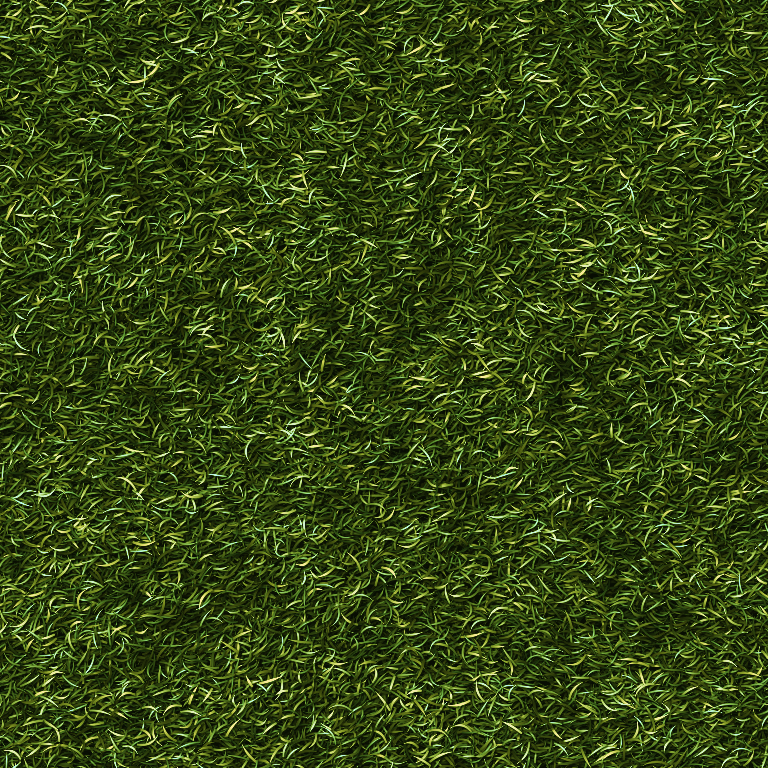
Give the GLSL for this texture, as a three.js fragment shader.

```glsl
// Dense lawn seen from above: layered, curved grass blades over dark soil.
varying vec2 vUv;

const int LAYERS = 12;             // blade layers, front to back
const float CELLS = 60.0;          // blades across the canvas, per layer
const float MIN_REACH = 0.0075;    // half length of a blade
const float MAX_REACH = 0.0155;
const float HALF_WIDTH = 0.0013;
const float EDGE = 0.0007;         // softness of blade edges
const float BEND = 0.45;
const float LEAN = 0.30;           // preferred direction, radians
const float SPREAD = 1.65;         // scatter around that direction
const float SHADOW = 0.45;
const float SHADOW_WIDTH = 0.0026;
const vec2 SHADOW_SHIFT = vec2(0.0009, -0.0012);
const float DIMMEST = 0.28;        // brightness range of single blades
const float BRIGHTEST = 1.24;
const float PI = 3.14159;

const vec3 SOIL = vec3(0.03, 0.05, 0.01);
const vec3 DEEP = vec3(0.15, 0.22, 0.04);
const vec3 LEAF = vec3(0.30, 0.42, 0.10);
const vec3 FRESH = vec3(0.47, 0.63, 0.19);
const vec3 PALE = vec3(0.69, 0.83, 0.42);
const vec3 GLINT = vec3(0.85, 0.94, 0.76);
const vec3 WARMTH = vec3(0.16, -0.02, -0.22);

vec4 hash4(vec2 p) {
  vec4 q = fract(p.xyxy * vec4(0.1031, 0.1030, 0.0973, 0.1099));
  q += dot(q, q.wzxy + 33.33);
  return fract((q.xxyz + q.yzzw) * q.zywx);
}

float cornerSlope(vec2 cell, vec2 offset) {
  float angle = 2.0 * PI * hash4(cell + 71.0).x;
  return dot(vec2(cos(angle), sin(angle)), offset);
}

float gradientNoise(vec2 p) {
  vec2 i = floor(p);
  vec2 f = p - i;
  vec2 u = f * f * f * (f * (f * 6.0 - 15.0) + 10.0);
  vec2 e = vec2(1.0, 0.0);
  float low = mix(cornerSlope(i, f), cornerSlope(i + e, f - e), u.x);
  float high = mix(cornerSlope(i + e.yx, f - e.yx), cornerSlope(i + 1.0, f - 1.0), u.x);
  return mix(low, high, u.y);
}

// Distance to a tapered, bent blade lying along x; y returns the place along it.
vec2 blade(vec2 p, float reach, float bend, float halfWidth) {
  float along = clamp(p.x / reach, -1.0, 1.0);
  p.y -= bend * reach * (along * along - 0.33);
  float taper = 1.0 - 0.75 * smoothstep(0.0, 1.0, along);
  float dist = length(vec2(p.x - along * reach, p.y)) - halfWidth * taper;
  return vec2(dist, along * 0.5 + 0.5);
}

vec3 grassRamp(float tone) {
  float t = clamp(tone, 0.0, 1.0) * 5.0;
  vec3 c = mix(SOIL, DEEP, clamp(t, 0.0, 1.0));
  c = mix(c, LEAF, clamp(t - 1.0, 0.0, 1.0));
  c = mix(c, FRESH, clamp(t - 2.0, 0.0, 1.0));
  c = mix(c, PALE, clamp(t - 3.0, 0.0, 1.0));
  return mix(c, GLINT, clamp(t - 4.0, 0.0, 1.0));
}

void main() {
  float flow = LEAN + 0.9 * gradientNoise(vUv * 3.0 + 5.0);
  float clump = 1.0 + 0.55 * gradientNoise(vUv * 24.0) + 0.30 * gradientNoise(vUv * 7.0 + 9.0);
  float tone = 0.0;
  float tint = 0.0;
  float light = 1.0;
  float visible = 1.0;

  for (int layer = 0; layer < LAYERS; layer++) {
    float level = float(layer);
    float height = 1.0 - level / float(LAYERS);
    vec2 grid = vUv * CELLS + fract(level * vec2(0.618, 0.377));
    vec2 home = floor(grid);

    for (int x = -1; x <= 1; x++) {
      for (int y = -1; y <= 1; y++) {
        // Random place, direction and shape of one blade
        vec2 cell = home + vec2(float(x), float(y));
        vec4 place = hash4(cell + level * 83.0 + 17.0);
        vec4 look = hash4(cell + level * 59.0 + 301.0);
        float angle = flow + SPREAD * (place.z + place.w - 1.0);
        angle += PI * step(0.5, fract(look.x * 13.0));
        vec2 axis = vec2(cos(angle), sin(angle));
        mat2 toBlade = mat2(axis.x, -axis.y, axis.y, axis.x);
        vec2 offset = (grid - cell - place.xy) / CELLS;
        float reach = mix(MIN_REACH, MAX_REACH, look.x);
        float bend = BEND * (look.y * 2.0 - 1.0);
        float halfWidth = HALF_WIDTH * mix(0.75, 1.25, look.z);

        // Shade the blade from root to tip, then darken what lies below
        vec2 shape = blade(toBlade * offset, reach, bend, halfWidth);
        float cover = 1.0 - smoothstep(-EDGE, EDGE, shape.x);
        float shine = mix(DIMMEST, BRIGHTEST, pow(look.w, 1.4));
        shine *= height * mix(0.55, 1.15, shape.y);
        tone += visible * cover * light * shine;
        tint += visible * cover * (look.z - 0.5);
        visible *= 1.0 - cover;
        float shade = blade(toBlade * (offset - SHADOW_SHIFT), reach, bend, halfWidth).x;
        light *= 1.0 - SHADOW * (1.0 - smoothstep(0.0, SHADOW_WIDTH, shade));
      }
    }
  }

  vec3 color = grassRamp(tone * clump) * (1.0 + tint * 2.0 * WARMTH);
  gl_FragColor = vec4(color, 1.0);
}
```
